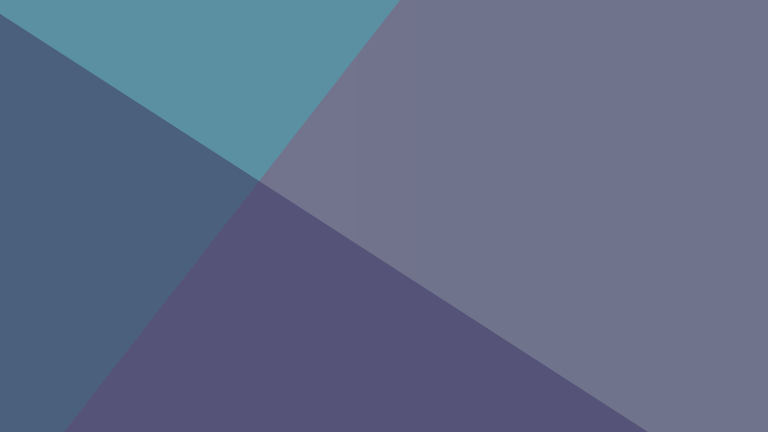
Reproduce this background procedurally as a Shadertoy shader.

```glsl
// Four flat muted colour fields divided by two crossing diagonal lines.

const vec3 TEAL   = vec3(0.355, 0.565, 0.637);
const vec3 SLATE  = vec3(0.293, 0.375, 0.492);
const vec3 PURPLE = vec3(0.333, 0.329, 0.469);
const vec3 MAUVE  = vec3(0.449, 0.449, 0.549);
const vec3 GREY   = vec3(0.437, 0.453, 0.549);

// Signed distance to the line through a and b, positive on its left side.
float lineDistance(vec2 p, vec2 a, vec2 b) {
    vec2 dir = normalize(b - a);
    return dir.x * (p.y - a.y) - dir.y * (p.x - a.x);
}

// Smooth step from 0 to 1 across an edge about one pixel wide.
float edgeMask(float dist, float pixel) {
    return smoothstep(-0.6 * pixel, 0.6 * pixel, dist);
}

void mainImage(out vec4 fragColor, in vec2 fragCoord) {
    // Canvas fractions, stretched to a 16:9 frame of height one.
    vec2 frame = vec2(16.0 / 9.0, 1.0);
    vec2 p = fragCoord / iResolution.xy * frame;
    float pixel = 1.0 / iResolution.y;

    // Falling and rising dividers.
    float above = edgeMask(lineDistance(p, vec2(0.0, 0.968), vec2(1.5, 0.0)), pixel);
    float left = edgeMask(lineDistance(p, vec2(0.148, 0.0), vec2(0.926, 1.0)), pixel);

    // The large field cools slightly toward the right.
    vec3 upperRight = mix(MAUVE, GREY, smoothstep(0.6, 1.2, p.x));

    // Combine the four fields.
    vec3 upper = mix(upperRight, TEAL, left);
    vec3 lower = mix(PURPLE, SLATE, left);
    fragColor = vec4(mix(lower, upper, above), 1.0);
}
```
